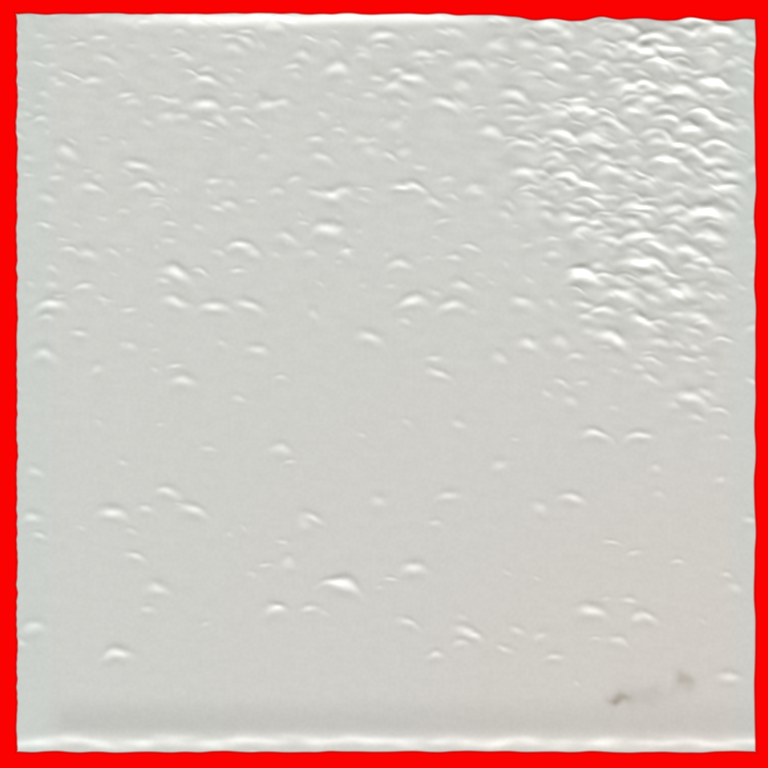
This texture is drawn by a Shadertoy shader. Its source:

```glsl
// Pale glazed tile with a pitted, glossy upper right corner, on a red ground.

vec2 hash2(vec2 p) {
    vec3 q = fract(p.xyx * vec3(0.1031, 0.1030, 0.0973));
    q += dot(q, q.yzx + 33.33);
    return fract((q.xx + q.yz) * q.zy);
}

// Gradient noise, about -0.7 to 0.7
float corner(vec2 cell, vec2 offset) {
    float angle = 6.2832 * hash2(cell).x;
    return dot(vec2(cos(angle), sin(angle)), offset);
}

float noise(vec2 p) {
    vec2 i = floor(p), f = fract(p);
    vec2 u = f * f * f * (f * (f * 6.0 - 15.0) + 10.0);
    vec2 e = vec2(0.0, 1.0);
    return mix(mix(corner(i, f), corner(i + e.yx, f - e.yx), u.x),
               mix(corner(i + e, f - e), corner(i + 1.0, f - 1.0), u.x), u.y);
}

float blob(vec2 p, vec2 radius) {
    p /= radius;
    return exp(-dot(p, p));
}

// How rough the glaze is: strongest at the upper right, smooth at the foot
float roughness(vec2 p) {
    float patchy = 0.12 * noise(p * 5.0 + 40.0);
    float cluster = smoothstep(0.6, 0.82, p.x + patchy) * smoothstep(0.38, 0.68, p.y + patchy);
    return cluster * (1.0 - smoothstep(0.94, 0.96, p.x));
}

// Scattered arched bumps, each a glint with a shadow above and a fainter one below
float bumps(vec2 p, vec2 grid, float size, float seed) {
    float sum = 0.0;
    vec2 home = floor(p * grid);
    for (int y = -1; y <= 1; y++)
    for (int x = -1; x <= 1; x++) {
        vec2 cell = home + vec2(x, y);
        vec2 place = hash2(cell + seed);
        vec2 kind = hash2(cell + seed + 71.0);
        vec2 center = (cell + place) / grid;
        float rough = roughness(center);
        float chance = 0.07 + 0.3 * smoothstep(0.4, 1.0, center.y) + 0.5 * rough;
        chance *= smoothstep(0.08, 0.2, center.y);
        if (kind.x > chance) continue;
        vec2 q = p - center;
        q.y += q.x * (0.5 * fract(place.x * 17.0) - 0.1) + 14.0 * q.x * q.x;
        vec2 radius = size * vec2(0.6 + 0.9 * kind.y, 0.32 + 0.18 * place.y);
        radius.x *= 0.8 + 0.4 * rough;
        float power = mix(0.25 + 0.55 * kind.y * kind.y, 0.5 + 0.6 * kind.y, rough);
        vec2 lift = vec2(0.1 * radius.x, 1.6 * radius.y);
        sum += power * (0.24 * blob(q, radius)
                      - 0.10 * blob(q - lift, radius * vec2(1.2, 0.9))
                      - 0.05 * blob(q + lift * 1.2, radius * 1.1));
    }
    return sum;
}

// Signed distance inside the ragged tile outline
float tileInside(vec2 p) {
    float ragged = 0.0025 * noise(vec2(p.y * 28.0, 3.0)) + 0.0015 * noise(vec2(p.y * 90.0, 8.0));
    float scallop = smoothstep(0.55, 0.75, p.x) * (0.007 + 0.007 * noise(vec2(p.x * 24.0, 5.3)));
    float left = p.x - 0.022 + ragged;
    float right = 0.983 - p.x + 0.003 * noise(vec2(p.y * 22.0, 15.4));
    float top = 0.982 - p.y - scallop + 0.002 * noise(vec2(p.x * 40.0, 9.6));
    float bottom = p.y - 0.021 + 0.002 * noise(vec2(p.x * 32.0, 21.5));
    return min(min(left, right), min(top, bottom));
}

void mainImage(out vec4 fragColor, in vec2 fragCoord) {
    vec2 p = fragCoord / iResolution.xy;

    // Base glaze, cooler at the left and warmer at the lower right
    float warmth = smoothstep(0.1, 1.0, p.x) * (1.0 - smoothstep(0.1, 0.7, p.y));
    vec3 glaze = mix(vec3(0.815, 0.816, 0.797), vec3(0.822, 0.803, 0.778), warmth);
    float rim = max(1.0 - smoothstep(0.055, 0.08, p.x), smoothstep(0.945, 0.965, p.x));
    glaze += rim * vec3(-0.012, 0.002, 0.002);

    // Bumps, soft ripples and fine grain
    float rough = roughness(p);
    vec2 warped = p + 0.004 * vec2(noise(p * 45.0), noise(p * 45.0 + 19.0));
    float relief = bumps(warped, vec2(25.0, 37.0), 0.0125, 3.0);
    relief += 0.6 * bumps(warped, vec2(42.0, 61.0), 0.008, 137.0);
    float ripple = noise(vec2(p.x * 34.0, (p.y + 0.15 * p.x) * 85.0));
    relief += ripple * (0.008 + 0.022 * smoothstep(0.4, 1.0, p.y) + 0.07 * rough);
    relief += 0.014 * noise(p * 190.0) + 0.008 * noise(p * 75.0 + 11.0);

    // Shaded band, then the bright lips along foot and head
    float band = smoothstep(0.04, 0.055, p.y) * (1.0 - smoothstep(0.06, 0.1, p.y));
    relief -= 0.05 * band * smoothstep(0.05, 0.09, p.x) * (1.0 - 0.5 * p.x);
    float footLine = 0.034 + 0.006 * noise(vec2(p.x * 18.0, 2.5));
    relief += (0.13 + 0.12 * noise(vec2(p.x * 30.0, p.y * 90.0))) * blob(vec2(0.0, p.y - footLine), vec2(1.0, 0.007));
    float headSpan = smoothstep(0.05, 0.3, p.x) * (1.0 - smoothstep(0.55, 0.68, p.x));
    float headLine = 0.976 + 0.006 * noise(vec2(p.x * 11.0, 6.5));
    relief += 0.2 * headSpan * blob(vec2(0.0, p.y - headLine), vec2(1.0, 0.008));
    vec3 color = glaze + relief;

    // Faint brown stains near the lower right corner
    vec2 smear = p + 0.012 * vec2(noise(p * 50.0), noise(p * 50.0 + 7.0));
    float stain = blob(smear - vec2(0.805, 0.088), vec2(0.011, 0.007))
                + 0.6 * blob(smear - vec2(0.89, 0.112), vec2(0.012, 0.013))
                + 0.3 * blob(smear - vec2(0.84, 0.095), vec2(0.035, 0.012));
    color -= stain * vec3(0.15, 0.16, 0.18);

    // Red ground with a thin dark seam at the outline
    float inside = tileInside(p);
    float soft = max(0.002, 1.0 / iResolution.y);
    vec3 ground = vec3(0.985, 0.008, 0.008) * (1.0 - 0.22 * smoothstep(-2.0 * soft, 0.0, inside));
    color = mix(ground, color, smoothstep(-soft, soft, inside));
    fragColor = vec4(clamp(color, 0.0, 1.0), 1.0);
}
```
